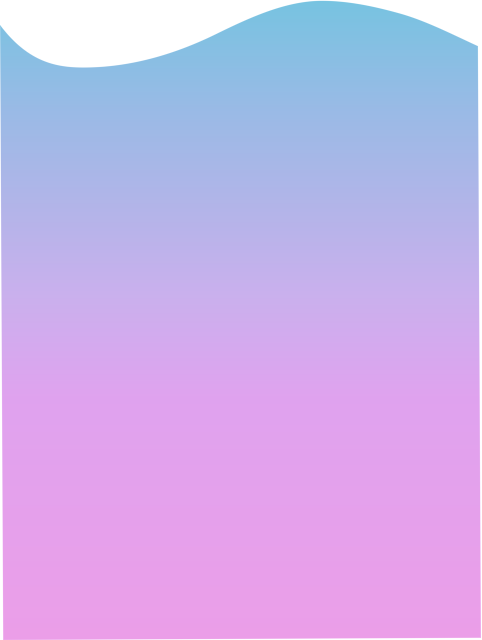
A Shadertoy shader for this background:

```glsl
// A pastel vertical gradient, sky blue through lilac to pink, on a white ground.
// Its top follows a wave built from cubic Hermite spans; the other three sides
// are straight edges with a slight lean, all softened over about one pixel.

#define WHITE     vec3(1.0)
#define SKY       vec3(0.465, 0.765, 0.880)
#define BLUE      vec3(0.600, 0.730, 0.900)
#define PERIWINKLE vec3(0.703, 0.706, 0.912)
#define LILAC     vec3(0.790, 0.690, 0.930)
#define ORCHID    vec3(0.875, 0.637, 0.935)
#define PINK      vec3(0.922, 0.620, 0.910)
#define SIDE_LEAN 0.0067
#define BODY_WIDTH 0.991
#define BASE_RISE 0.0035

// Wave knots: x, height, slope
const vec3 KNOTS[6] = vec3[6](
    vec3(0.000, 0.9610, -1.00),
    vec3(0.173, 0.8945,  0.00),
    vec3(0.449, 0.9470,  0.37),
    vec3(0.668, 0.9987,  0.00),
    vec3(0.829, 0.9790, -0.21),
    vec3(1.000, 0.9250, -0.34));

float hermite(vec3 a, vec3 b, float x) {
    float span = b.x - a.x;
    float t = clamp((x - a.x) / span, 0.0, 1.0);
    float s = 1.0 - t;
    return a.y * s * s * (1.0 + 2.0 * t) + b.y * t * t * (3.0 - 2.0 * t)
         + span * t * s * (a.z * s - b.z * t);
}

// Height in x and slope in y
vec2 wave(float x) {
    int i = 0;
    for (int k = 1; k < 5; k++) if (x >= KNOTS[k].x) i = k;
    vec3 a = KNOTS[i], b = KNOTS[i + 1];
    float step_ = 0.002;
    float height = hermite(a, b, x);
    float slope = (hermite(a, b, x + step_) - hermite(a, b, x - step_)) / (2.0 * step_);
    return vec2(height, slope);
}

float ramp(float low, float high, float v) {
    return clamp((v - low) / (high - low), 0.0, 1.0);
}

vec3 pastel(float y) {
    vec3 c = mix(PINK, ORCHID, ramp(0.0, 0.38, y));
    c = mix(c, LILAC, ramp(0.38, 0.54, y));
    c = mix(c, PERIWINKLE, ramp(0.54, 0.67, y));
    c = mix(c, BLUE, ramp(0.67, 0.83, y));
    return mix(c, SKY, ramp(0.83, 1.0, y));
}

void mainImage(out vec4 fragColor, in vec2 fragCoord) {
    vec2 uv = fragCoord / iResolution.xy;
    vec2 pixel = 1.0 / iResolution.xy;

    // Signed distances in pixels, positive inside the body
    vec2 crest = wave(uv.x);
    float top = (crest.x - uv.y) / length(vec2(pixel.y, crest.y * pixel.x));
    float leftEdge = SIDE_LEAN * (1.0 - uv.y);
    float left = (uv.x - leftEdge) / pixel.x;
    float right = (leftEdge + BODY_WIDTH - uv.x) / pixel.x;
    float bottom = (uv.y - BASE_RISE * uv.x) / pixel.y;

    float inside = min(min(top, bottom), min(left, right));
    float cover = smoothstep(-0.7, 0.7, inside);
    fragColor = vec4(mix(WHITE, pastel(uv.y), cover), 1.0);
}
```
